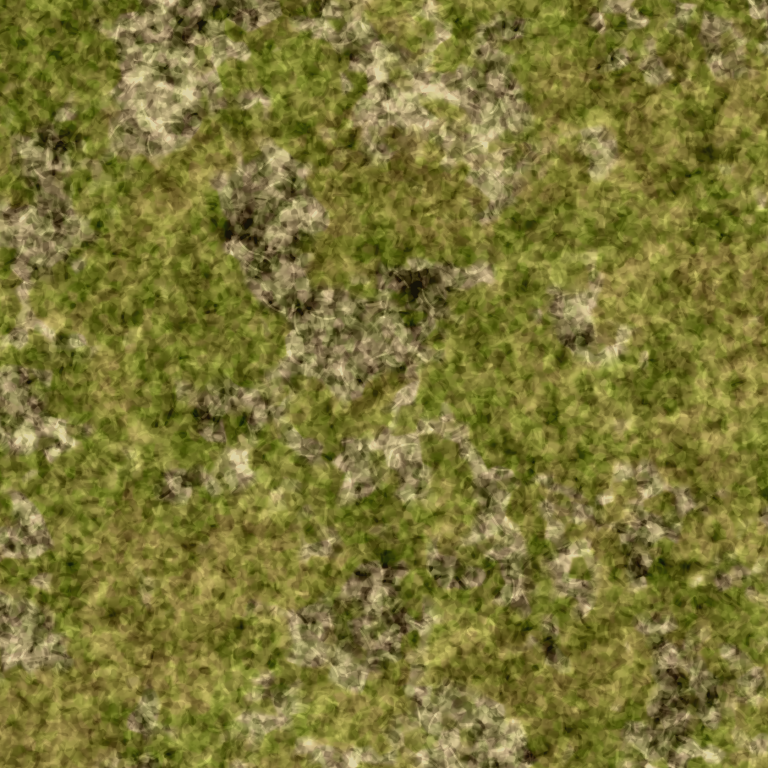
This texture is drawn by a Shadertoy shader. Its source:

```glsl
// Draws a mossy meadow seen from above, with dry straw patches and dark gaps.

vec3 hash3(vec2 p) {
    vec3 q = fract(p.xyx * vec3(0.1031, 0.1030, 0.0973));
    q += dot(q, q.yxz + 33.33);
    return fract((q.xxy + q.yzz) * q.zyx);
}

// Soft cellular noise: random cell values blended by distance, about -0.5 to 0.5.
float clumps(vec2 p) {
    vec2 cell = floor(p);
    float sum = 0.0, total = 0.0;
    for (int y = -1; y <= 1; y++)
    for (int x = -1; x <= 1; x++) {
        vec2 id = cell + vec2(x, y);
        vec3 rnd = hash3(id);
        vec2 d = p - id - rnd.xy;
        float w = exp(-8.0 * dot(d, d));
        sum += w * (rnd.z - 0.5);
        total += w;
    }
    return sum / total;
}

// Overlapping short strokes, one per cell: x is the shade, y the coverage.
vec2 blades(vec2 p, float width) {
    vec2 cell = floor(p);
    vec2 result = vec2(0.0);
    for (int y = -1; y <= 1; y++)
    for (int x = -1; x <= 1; x++) {
        vec2 id = cell + vec2(x, y);
        vec3 rnd = hash3(id + 71.0);
        vec3 look = hash3(id + 317.0);
        float angle = 6.2832 * rnd.z;
        vec2 dir = vec2(cos(angle), sin(angle));
        vec2 d = p - id - rnd.xy;
        float along = dot(d, dir);
        float bend = (look.y - 0.5) * along * along;
        float across = dot(d, vec2(-dir.y, dir.x)) + bend;
        float reach = max(abs(along) - mix(0.3, 0.65, look.z), 0.0);
        float mask = 1.0 - smoothstep(0.25 * width, width, length(vec2(reach, across)));
        result = mix(result, vec2(look.x - 0.5, 1.0), mask);
    }
    return result;
}

void mainImage(out vec4 fragColor, in vec2 fragCoord) {
    vec2 p = fragCoord / iResolution.y;

    // Uneven ground: wavering coordinates break up the round clumps.
    vec2 ground = p + 0.012 * sin(p.yx * vec2(31.0, 27.0) + 2.0 * sin(p * 17.0));
    float broad = clumps(ground * 6.0 + 5.0);
    float medium = clumps(ground * 19.0 + 40.0);
    float small = clumps(p * 44.0 + 90.0);

    // Ragged patches where the straw shows through.
    float dryness = clumps(ground * 7.5 + 140.0) + 0.65 * clumps(ground * 16.0 + 170.0)
                  + 0.5 * small;
    float dry = smoothstep(0.03, 0.36, dryness);

    // Grain, from tufts down to leaf tips, lit from one side.
    float relief = small - clumps((p + vec2(0.006, -0.008)) * 44.0 + 90.0);
    float tone = 0.10 * broad + 0.17 * medium + 0.13 * small + 0.10 * relief
               + 0.24 * clumps(p * 76.0 + 210.0)
               + 0.22 * clumps(p * 140.0 + 260.0);
    tone += 0.24 * blades(p * 62.0, 0.20).x + 0.16 * blades(p * 95.0 + 33.0, 0.24).x;
    tone *= mix(0.85, 1.3, dry);

    // Dark hollows between the tangled stems.
    float hollow = smoothstep(0.10, 0.38, clumps(ground * 24.0 + 310.0) + 0.5 * clumps(p * 65.0 + 350.0));
    tone -= hollow * mix(0.04, 0.15, dry);

    // Long pale straws lying over the dry patches.
    vec2 straw = blades(p * 36.0 + 400.0, 0.085);
    tone += dry * straw.y * (0.05 + 0.20 * straw.x);

    // Olive green, yellow moss and straw colours.
    float yellowing = smoothstep(-0.25, 0.35, clumps(ground * 11.0 + 450.0) + 0.4 * small);
    vec3 moss = mix(vec3(0.445, 0.452, 0.155), vec3(0.505, 0.470, 0.200), yellowing);
    vec3 color = mix(moss, vec3(0.515, 0.470, 0.300), dry);
    color += tone * mix(vec3(1.0, 0.96, 0.70), vec3(1.0, 0.95, 0.82), dry);

    // Small tint changes from leaf to leaf.
    color += clumps(p * 85.0 + 500.0) * vec3(0.06, -0.01, 0.07);
    fragColor = vec4(clamp(color, vec3(0.09, 0.08, 0.03), vec3(0.86, 0.82, 0.64)), 1.0);
}
```
